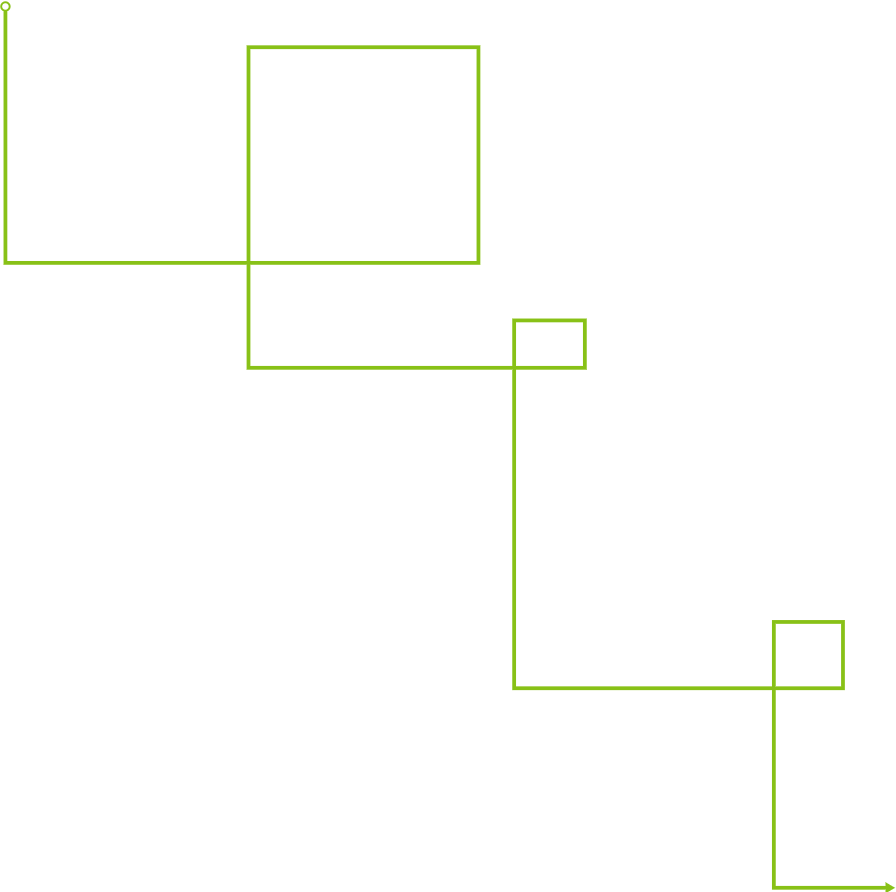
Give the GLSL for this background, as a Shadertoy shader.

```glsl
// A thin green path that steps down a white canvas in three square loops, from a ring to an arrow.

const vec2 CANVAS = vec2(512.0, 510.0);      // design units, origin at lower left
const vec3 PAPER = vec3(1.0);
const vec3 GREEN = vec3(0.535, 0.755, 0.09);
const float HALF_WIDTH = 1.08;

const vec2 RING_CENTER = vec2(3.1, 506.3);
const float RING_RADIUS = 2.4;
const float RING_HALF_WIDTH = 0.55;

const vec2 ARROW_TIP = vec2(511.5, 2.4);
const vec2 ARROW_SIZE = vec2(5.5, 3.2);      // length, half height

// Each loop as left, bottom, right, top
const int LOOP_COUNT = 3;
const vec4 LOOPS[LOOP_COUNT] = vec4[LOOP_COUNT](
    vec4(142.0, 359.7, 273.4, 483.0),
    vec4(293.8, 299.7, 334.2, 326.8),
    vec4(442.2, 116.5, 481.7, 154.4)
);

// Distance to an axis-aligned stroke with square ends
float strokeDistance(vec2 p, vec2 a, vec2 b) {
    vec2 q = abs(p - 0.5 * (a + b)) - 0.5 * abs(b - a) - HALF_WIDTH;
    return max(q.x, q.y);
}

float ringDistance(vec2 p) {
    return abs(length(p - RING_CENTER) - RING_RADIUS) - RING_HALF_WIDTH;
}

// Triangle pointing right
float arrowDistance(vec2 p) {
    vec2 q = ARROW_TIP - p;
    float slant = dot(vec2(-q.x, abs(q.y)), normalize(ARROW_SIZE.yx));
    return max(q.x - ARROW_SIZE.x, slant);
}

float pathDistance(vec2 p) {
    // Drop from the ring to the first level
    vec2 corner = vec2(RING_CENTER.x, LOOPS[0].y);
    float d = strokeDistance(p, RING_CENTER - vec2(0.0, RING_RADIUS + HALF_WIDTH), corner);

    // Run right, up, back left, then down to the next level
    for (int i = 0; i < LOOP_COUNT; i++) {
        vec4 box = LOOPS[i];
        float nextLevel = i + 1 < LOOP_COUNT ? LOOPS[min(i + 1, LOOP_COUNT - 1)].y : ARROW_TIP.y;
        vec2 nextCorner = vec2(box.x, nextLevel);
        d = min(d, strokeDistance(p, corner, box.zy));
        d = min(d, strokeDistance(p, box.zy, box.zw));
        d = min(d, strokeDistance(p, box.zw, box.xw));
        d = min(d, strokeDistance(p, box.xw, nextCorner));
        corner = nextCorner;
    }

    // Final run into the arrow
    return min(d, strokeDistance(p, corner, ARROW_TIP - vec2(ARROW_SIZE.x, 0.0)));
}

void mainImage(out vec4 fragColor, in vec2 fragCoord) {
    vec2 p = fragCoord / iResolution.xy * CANVAS;
    float pixel = CANVAS.y / iResolution.y;

    float d = min(pathDistance(p), min(ringDistance(p), arrowDistance(p)));
    float coverage = clamp(0.5 - d / pixel, 0.0, 1.0);

    fragColor = vec4(mix(PAPER, GREEN, coverage), 1.0);
}
```
